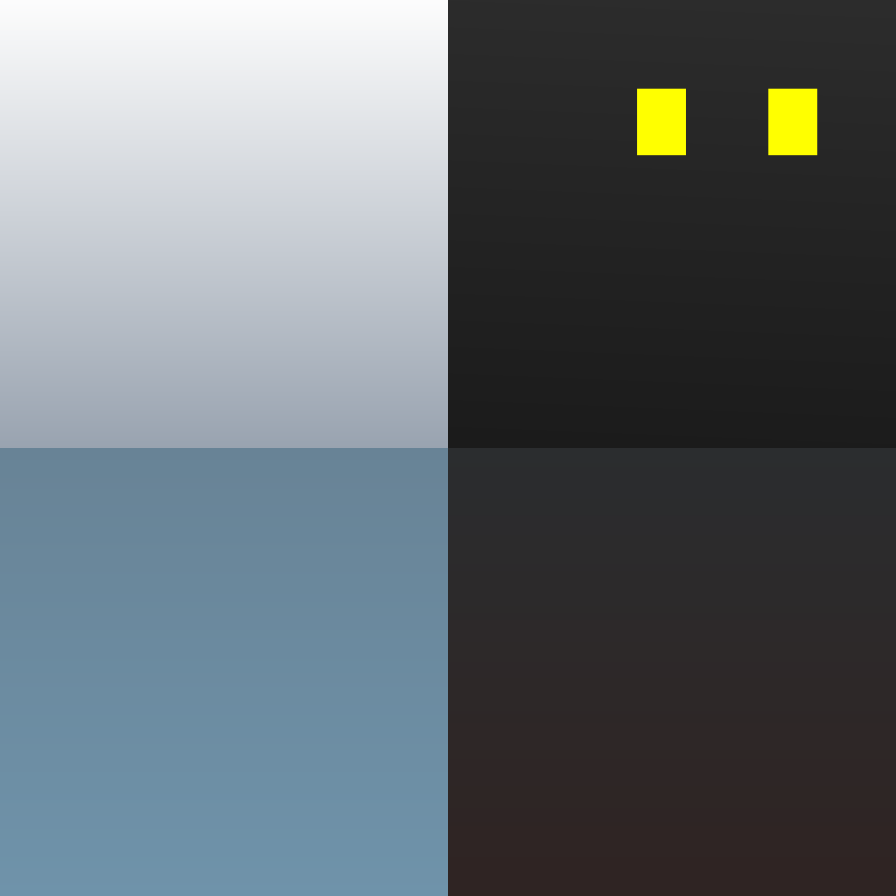
Reproduce this background procedurally as a Shadertoy shader.

```glsl
const vec3 MIST_LOW   = vec3(0.600, 0.640, 0.690);
const vec3 MIST_HIGH  = vec3(0.990, 0.990, 0.990);
const vec3 COAL_LOW   = vec3(0.106, 0.106, 0.106);
const vec3 COAL_HIGH  = vec3(0.172, 0.172, 0.172);
const vec3 STEEL_LOW  = vec3(0.435, 0.576, 0.667);
const vec3 STEEL_HIGH = vec3(0.408, 0.514, 0.588);
const vec3 EMBER_LOW  = vec3(0.185, 0.140, 0.135);
const vec3 EMBER_HIGH = vec3(0.168, 0.176, 0.184);
const vec3 YELLOW     = vec3(1.0, 1.0, 0.0);

// Antialiased step across an edge, one pixel wide
float edgeMask(float x, float edge, float pixel) {
    return clamp((x - edge) / pixel + 0.5, 0.0, 1.0);
}

// Coverage of an axis-aligned box
float boxMask(vec2 p, vec2 center, vec2 halfSize, vec2 pixel) {
    vec2 inside = clamp((halfSize - abs(p - center)) / pixel + 0.5, 0.0, 1.0);
    return inside.x * inside.y;
}

// Vertical gradient with an optional horizontal tilt
vec3 panel(vec2 p, vec3 low, vec3 high, float tilt) {
    return mix(low, high, clamp(p.y + tilt * (p.x - 0.5), 0.0, 1.0));
}

void mainImage(out vec4 fragColor, in vec2 fragCoord) {
    vec2 uv = fragCoord / iResolution.xy;
    vec2 pixel = 1.0 / iResolution.xy;
    vec2 cell = fract(uv * 2.0);

    // Four quadrant panels
    float right = edgeMask(uv.x, 0.5, pixel.x);
    float top = edgeMask(uv.y, 0.5, pixel.y);
    vec3 upper = mix(panel(cell, MIST_LOW, MIST_HIGH, 0.0),
                     panel(cell, COAL_LOW, COAL_HIGH, 0.04), right);
    vec3 lower = mix(panel(cell, STEEL_LOW, STEEL_HIGH, 0.0),
                     panel(cell, EMBER_LOW, EMBER_HIGH, 0.0), right);
    vec3 color = mix(lower, upper, top);

    // Pair of bright windows
    vec2 halfSize = vec2(0.0273, 0.0371);
    for (int i = 0; i < 2; i++) {
        vec2 center = vec2(0.7383 + 0.1465 * float(i), 0.8639);
        color = mix(color, YELLOW, boxMask(uv, center, halfSize, pixel));
    }

    fragColor = vec4(color, 1.0);
}
```
